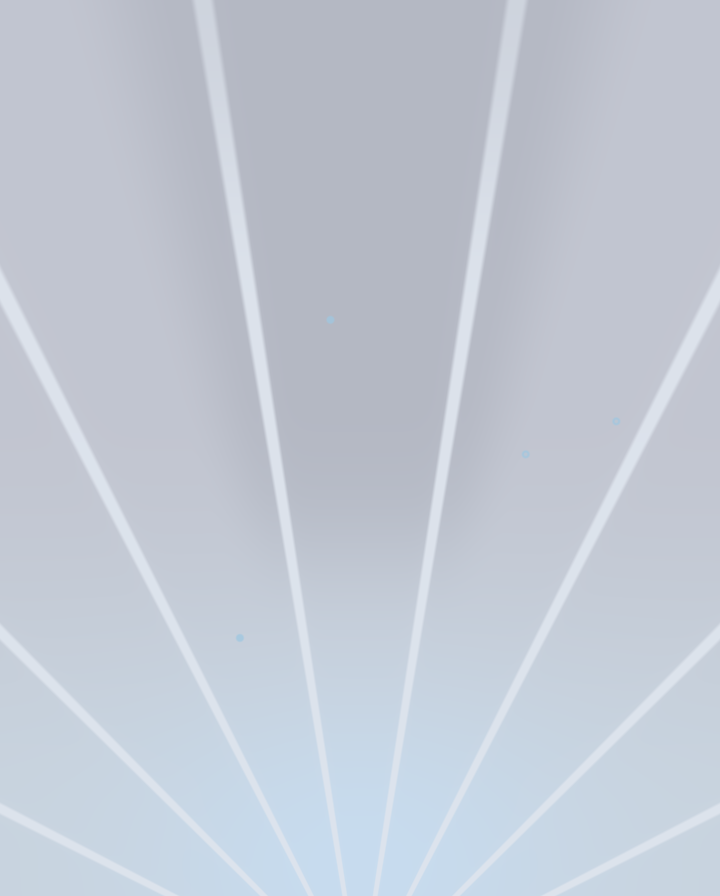
Reproduce this background procedurally as a WebGL 2 fragment shader.

```glsl
#version 300 es
precision highp float;
// Pale light rays fanning up from below a soft blue glow on a misty grey backdrop.

uniform vec2 u_resolution;
out vec4 outColor;

const float PI = 3.14159265;

// Grey mist: dark U-shaped column, lighter flanks, cool floor and blue glow.
vec3 backdrop(vec2 p) {
    float side = abs(p.x);
    float rise = p.y - 0.6;
    float flank = smoothstep(0.11 + 0.2 * rise, 0.22 + 0.3 * rise, side);
    float lower = 1.0 - smoothstep(0.27, 0.46, p.y);
    float lift = 1.0 - (1.0 - flank) * (1.0 - lower);
    vec3 color = mix(vec3(0.706, 0.721, 0.765), vec3(0.758, 0.772, 0.815), lift);

    float cool = 1.0 - smoothstep(0.08, 0.56, p.y);
    color = mix(color, vec3(0.785, 0.826, 0.868), cool);

    vec2 g = (p - vec2(0.0, 0.03)) / vec2(0.25, 0.19);
    return mix(color, vec3(0.78, 0.86, 0.935), exp(-dot(g, g)));
}

// Coverage of the evenly spaced, slowly widening rays, with a faint halo.
float rays(vec2 p, float pixel) {
    vec2 q = p + vec2(0.0, 0.107);
    float radius = length(q);
    float spacing = PI / 10.0;
    float angle = (fract(atan(q.x, q.y) / spacing) - 0.5) * spacing;
    float dist = radius * abs(sin(angle));
    float halfWidth = 0.0018 + 0.008 * radius;
    float soft = max(pixel, 0.4 * halfWidth);
    float core = 1.0 - smoothstep(halfWidth - soft, halfWidth + soft, dist);
    float halo = 0.12 * exp(-dist / (1.3 * halfWidth));
    float fade = mix(1.0, 0.66, smoothstep(0.65, 1.0, p.y));
    return fade * max(core * 0.96, halo);
}

// Small cyan specks along a damped zigzag, alternating solid and hollow.
float specks(vec2 p, float pixel) {
    float cover = 0.0;
    for (int n = 0; n < 4; n++) {
        float i = float(n);
        float swing = cos(PI * i) * exp(-0.394 * i - 0.303 * i * i);
        vec2 center = vec2(-0.134 + 0.14 * i - 0.045 * sin(2.094 * i),
                           0.525 - 0.237 * swing);
        float d = length(p - center);
        float disc = 1.0 - smoothstep(0.003, 0.0045 + pixel, d);
        float hole = n > 1 ? 1.0 - smoothstep(0.001, 0.003, d) : 0.0;
        cover = max(cover, disc * (1.0 - 0.7 * hole));
    }
    return cover;
}

void main() {
    float pixel = 1.0 / u_resolution.y;
    vec2 p = (gl_FragCoord.xy - vec2(0.5 * u_resolution.x, 0.0)) * pixel;

    vec3 color = backdrop(p);
    color = mix(color, vec3(0.868, 0.893, 0.928), rays(p, pixel));
    color = mix(color, vec3(0.62, 0.78, 0.88), 0.75 * specks(p, pixel));
    outColor = vec4(color, 1.0);
}
```
